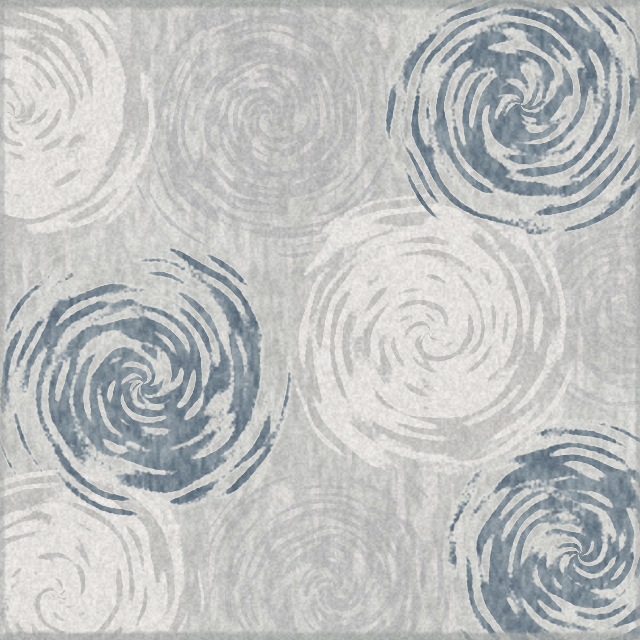
This pattern is drawn by a WebGL 1 fragment shader. Its source:

```glsl
precision highp float;
uniform vec2 u_resolution;

const float TAU = 6.2831853;

float hash(vec2 p) {
  vec3 q = fract(p.xyx * vec3(0.1031, 0.1030, 0.0973));
  q += dot(q, q.yzx + 33.33);
  return fract((q.x + q.y) * q.z);
}

// Lattice value that repeats after each step of "turn"
float lattice(vec2 i, vec2 turn) {
  return hash(i - floor((i.x + 0.5) / turn.x) * turn);
}

float turnNoise(vec2 p, vec2 turn) {
  vec2 i = floor(p), f = fract(p);
  f = f * f * (3.0 - 2.0 * f);
  float low = mix(lattice(i, turn), lattice(i + vec2(1.0, 0.0), turn), f.x);
  float high = mix(lattice(i + vec2(0.0, 1.0), turn), lattice(i + vec2(1.0), turn), f.x);
  return mix(low, high, f.y);
}

float noise(vec2 p) {
  return turnNoise(p, vec2(4096.0, 0.0));
}

// Coverage of brush strokes winding out from a centre
float swirl(vec2 uv, vec2 centre, float radius, float lanes, float fill) {
  vec2 d = uv - centre;
  float r = length(d);
  float rim = mix(r, max(abs(d.x), abs(d.y)), 0.3) / radius;
  if (rim > 1.3) return 0.0;

  // Skewed polar grid: x runs along a stroke, y crosses the lanes
  float angle = atan(d.y, d.x) / TAU;
  float wobble = 0.010 * (noise(uv * 19.0 + 5.0) - 0.5);
  vec2 turn = vec2(19.0, -10.0);
  vec2 q = vec2(turn.x * (angle - 0.15 * log(r + 0.012)),
                (r + wobble) * lanes + turn.y * angle);
  q.y += 90.0 * centre.x + 47.0 * centre.y;

  // Even lanes broken into dashes, sparser towards the rim
  float field = 0.72 * turnNoise(q, turn) + 0.14 * (1.0 + cos(0.5 * TAU * q.y));
  field += 0.12 * (noise(uv * 250.0) - 0.5);
  float sparse = 0.24 * smoothstep(0.55, 1.0, rim) + 0.45 * smoothstep(0.95, 1.2, rim);
  return smoothstep(-0.07, 0.07, field - 0.5 + fill - sparse);
}

void paintGrey(inout vec3 col, vec2 uv, vec2 centre, float radius, float strength) {
  col = mix(col, vec3(0.69, 0.69, 0.705), strength * swirl(uv, centre, radius, 150.0, 0.03));
}

void paintWhite(inout vec3 col, vec2 uv, vec2 centre, float radius) {
  float disc = 1.0 - smoothstep(0.75, 1.15, length(uv - centre) / radius);
  col = mix(col, vec3(0.755, 0.75, 0.74), 0.75 * disc);
  col = mix(col, vec3(0.895, 0.885, 0.875), 0.95 * swirl(uv, centre, radius, 100.0, 0.155));
}

void paintBlue(inout vec3 col, vec2 uv, vec2 centre, float radius) {
  vec3 cream = vec3(0.845, 0.845, 0.83);
  vec3 darkBlue = vec3(0.34, 0.41, 0.47);
  vec3 paleBlue = vec3(0.56, 0.61, 0.64);
  float wear = 0.6 * noise(uv * vec2(170.0, 85.0)) + 0.4 * noise(uv * 24.0);
  float outer = smoothstep(0.5, 1.0, length(uv - centre) / radius);
  vec3 blue = mix(darkBlue, paleBlue, clamp(1.4 * wear - 0.12 - 0.2 * outer, 0.0, 1.0));
  col = mix(col, cream, 0.7 * swirl(uv, centre, radius, 100.0, 0.25));
  col = mix(col, blue, 0.93 * swirl(uv, centre, radius, 100.0, 0.07));
}

void main() {
  vec2 uv = gl_FragCoord.xy / u_resolution;

  // Mottled ground with upright streaks
  vec3 col = vec3(0.79, 0.79, 0.78);
  col += 0.09 * (noise(uv * vec2(130.0, 40.0)) - 0.5);
  col += 0.05 * (noise(uv * vec2(9.0, 6.0) + 3.0) - 0.5);
  float streak = noise(uv * vec2(75.0, 17.0) + 40.0);
  col = mix(col, vec3(0.87, 0.86, 0.85), 0.65 * smoothstep(0.68, 0.82, streak));

  // Faint grey swirls
  paintGrey(col, uv, vec2(0.423, 0.818), 0.22, 0.6);
  paintGrey(col, uv, vec2(0.52, 0.08), 0.20, 0.5);
  paintGrey(col, uv, vec2(0.98, 0.53), 0.17, 0.4);

  // White swirls
  paintWhite(col, uv, vec2(0.671, 0.479), 0.212);
  paintWhite(col, uv, vec2(0.02, 0.818), 0.212);
  paintWhite(col, uv, vec2(0.09, 0.07), 0.205);

  // Blue swirls
  paintBlue(col, uv, vec2(0.814, 0.837), 0.204);
  paintBlue(col, uv, vec2(0.224, 0.401), 0.214);
  paintBlue(col, uv, vec2(0.905, 0.134), 0.204);

  // Bound edge, stronger at top and bottom
  vec2 inset = min(uv, 1.0 - uv) + 0.004 * (noise(uv * 60.0) - 0.5);
  vec2 edge = 1.0 - smoothstep(vec2(0.004, 0.008), vec2(0.010, 0.016), inset);
  col = mix(col, vec3(0.65, 0.66, 0.65), max(0.5 * edge.x, 0.75 * edge.y));

  // Woven pile
  col += 0.08 * (noise(uv * 330.0) - 0.5) + 0.05 * (noise(uv * vec2(210.0, 120.0)) - 0.5);
  gl_FragColor = vec4(clamp(col, 0.0, 1.0), 1.0);
}
```
